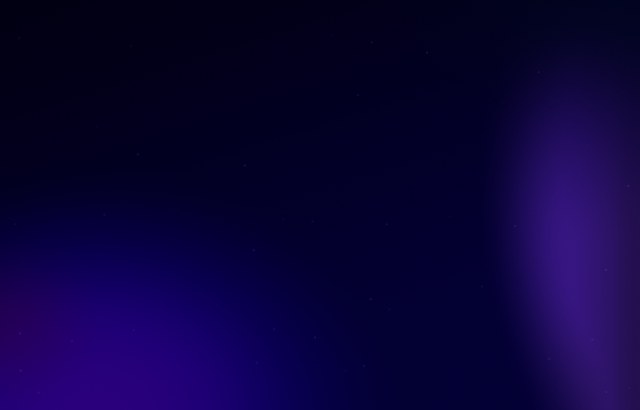
This background is drawn by a Shadertoy shader. Its source:

```glsl
const vec3 NIGHT_DARK = vec3(0.004, 0.0, 0.065);
const vec3 NIGHT_DEEP = vec3(0.012, 0.0, 0.205);
const vec3 NIGHT_TEAL = vec3(0.0, 0.02, 0.12);
const vec3 GLOW_BLUE = vec3(0.04, 0.0, 0.40);
const vec3 GLOW_INDIGO = vec3(0.165, 0.0, 0.49);
const vec3 GLOW_PLUM = vec3(0.16, 0.0, 0.35);
const vec3 BEAM_VIOLET = vec3(0.215, 0.085, 0.51);
const vec3 BEAM_MUTED = vec3(0.16, 0.07, 0.36);
const vec3 SPECK_TINT = vec3(0.07, 0.06, 0.14);

float hash21(vec2 p) {
    vec3 q = fract(vec3(p.xyx) * 0.1031);
    q += dot(q, q.yzx + 33.33);
    return fract((q.x + q.y) * q.z);
}

// 0 at the centre of an ellipse, 1 on its rim
float ellipseDistance(vec2 p, vec2 center, vec2 radius) {
    return length((p - center) / radius);
}

float softFalloff(float d, float inner, float outer) {
    return 1.0 - smoothstep(inner, outer, d);
}

vec3 nightSky(vec2 uv) {
    float depth = smoothstep(-0.15, 1.15, 0.45 * uv.x + 0.9 * (1.0 - uv.y));
    vec3 sky = mix(NIGHT_DARK, NIGHT_DEEP, depth);
    float corner = softFalloff(ellipseDistance(uv, vec2(1.0), vec2(0.45, 0.35)), 0.0, 1.0);
    return mix(sky, NIGHT_TEAL, 0.7 * corner);
}

vec3 addCornerGlow(vec3 color, vec2 uv, vec2 p) {
    float d = ellipseDistance(p, vec2(0.23, -0.02), vec2(0.72, 0.60));
    float core = softFalloff(d, 0.05, 0.85);
    float plum = softFalloff(ellipseDistance(uv, vec2(0.0, 0.22), vec2(0.18, 0.25)), 0.0, 1.0);
    vec3 glow = mix(GLOW_BLUE, GLOW_INDIGO, core);
    glow = mix(glow, GLOW_PLUM, 0.9 * plum);
    return mix(color, glow, softFalloff(d, 0.35, 1.06));
}

vec3 addSideBeam(vec3 color, vec2 uv) {
    // The left rim bows outward at mid height
    float bow = uv.y - 0.55;
    float rim = 0.74 + 0.25 * bow * bow;
    float across = smoothstep(rim, rim + 0.145, uv.x);
    float along = softFalloff(uv.y, 0.38, 1.02);
    float muted = max(smoothstep(0.88, 0.99, uv.x), 0.75 * softFalloff(uv.y, 0.0, 0.32));
    vec3 beam = mix(BEAM_VIOLET, BEAM_MUTED, muted);
    beam *= mix(1.0, 0.86, smoothstep(0.95, 1.0, uv.x));
    return mix(color, beam, across * along);
}

// One tiny soft dot in a few cells of a grid
float specks(vec2 p, float cells) {
    vec2 cell = floor(p * cells);
    vec2 offset = 0.2 + 0.6 * vec2(hash21(cell + 17.0), hash21(cell + 53.0));
    float dotMask = softFalloff(length(fract(p * cells) - offset), 0.01, 0.06);
    return dotMask * step(0.86, hash21(cell)) * hash21(cell + 91.0);
}

void mainImage(out vec4 fragColor, in vec2 fragCoord) {
    vec2 uv = fragCoord / iResolution.xy;
    vec2 p = fragCoord / iResolution.y;

    vec3 color = nightSky(uv);
    color = addCornerGlow(color, uv, p);
    color = addSideBeam(color, uv);
    color += SPECK_TINT * specks(p, 14.0);

    // Fine dither against banding
    color += (hash21(fragCoord) - 0.5) / 255.0;
    fragColor = vec4(clamp(color, 0.0, 1.0), 1.0);
}
```
